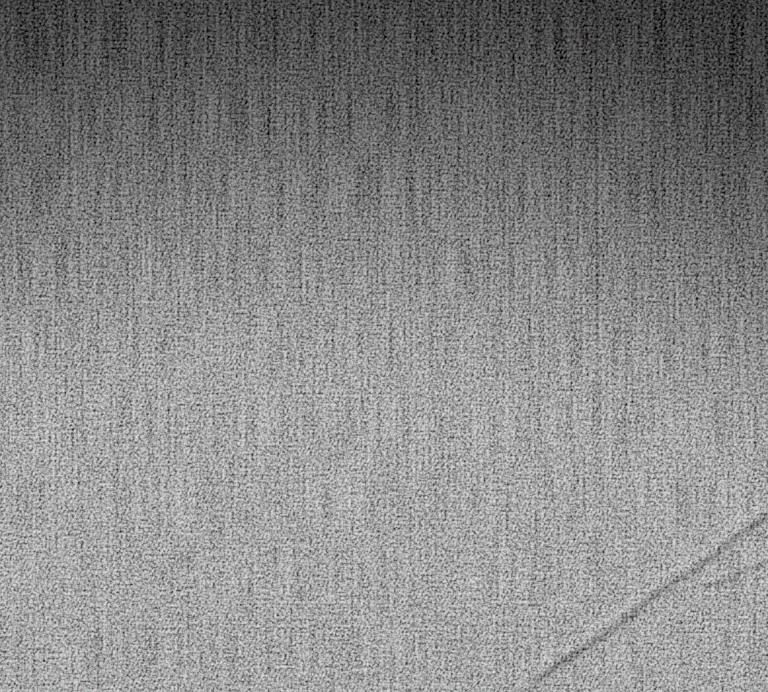
Reproduce this texture procedurally as a Shadertoy shader.

```glsl
// Grey woven cloth, lit from below and fading to shadow at the top corners.
// Gradient noise makes warp streaks, weft rows and grain over a fine twill;
// distance functions add two diagonal creases and a faint vertical seam.

const float TAU = 6.28318;

// Light falloff, in canvas heights
const float LIT_TONE = 0.645;
const float SHADE_TONE = 0.20;
const vec2 SHADE_RANGE = vec2(0.39, 1.20);
const float LIGHT_CENTER = 0.42;
const float EDGE_SHADE = 0.30;

// Cloth structure: cells per canvas height
const vec2 THREADS = vec2(165.0, 171.0);
const vec2 GRAIN_SCALE = vec2(215.0, 235.0);
const vec2 FINE_SCALE = vec2(355.0, 365.0);
const vec2 WARP_SCALE = vec2(215.0, 9.0);
const vec2 BAND_SCALE = vec2(60.0, 1.8);
const vec2 WEFT_SCALE = vec2(24.0, 180.0);

// Strength of each layer
const float GRAIN = 0.30;
const float FINE = 0.25;
const float WARP = 0.14;
const float BAND = 0.04;
const float WEFT = 0.07;
const float TWILL = 0.040;
const float TINT = 0.035;
const float HIGHLIGHT_CURVE = 1.1;
const float CURVE_LIFT = 0.010;

// Creases and seam
const vec2 FOLD_START = vec2(0.745, -0.008);
const vec2 FOLD_END = vec2(1.125, 0.264);
const vec2 TUCK_START = vec2(1.010, 0.146);
const vec2 TUCK_END = vec2(1.130, 0.196);
const float SEAM_X = 0.861;

vec2 gradientAt(vec2 cell) {
    vec3 h = fract(cell.xyx * vec3(0.1031, 0.1030, 0.0973));
    h += dot(h, h.yzx + 33.33);
    float angle = TAU * fract((h.x + h.y) * h.z);
    return vec2(cos(angle), sin(angle));
}

float gradientNoise(vec2 p) {
    vec2 i = floor(p), f = p - i;
    vec2 u = f * f * f * (f * (f * 6.0 - 15.0) + 10.0);
    vec2 e = vec2(0.0, 1.0);
    float low = mix(dot(gradientAt(i), f),
                    dot(gradientAt(i + e.yx), f - e.yx), u.x);
    float high = mix(dot(gradientAt(i + e.xy), f - e.xy),
                     dot(gradientAt(i + e.yy), f - e.yy), u.x);
    return mix(low, high, u.y);
}

// Large soft gradient, darkest in the upper corners
float lightTone(vec2 p) {
    float side = p.x - LIGHT_CENTER;
    float depth = p.y + EDGE_SHADE * side * side;
    return mix(LIT_TONE, SHADE_TONE, smoothstep(SHADE_RANGE.x, SHADE_RANGE.y, depth));
}

// Threads, twill and grain, with flattened highlights and deep pinholes
float clothRelief(vec2 p) {
    vec2 wobble = vec2(gradientNoise(p * 14.0), gradientNoise(p * 14.0 + 50.0));
    vec2 thread = p * THREADS + 0.7 * wobble;
    float twill = sin(TAU * thread.y) * 0.6 + sin(TAU * (thread.x - 0.5 * thread.y));
    float relief = TWILL * twill * (0.8 + gradientNoise(p * 40.0));
    relief += GRAIN * gradientNoise(p * GRAIN_SCALE);
    relief += FINE * gradientNoise(p * FINE_SCALE + 17.0);
    relief += WARP * gradientNoise(p * WARP_SCALE + 5.0) * (0.7 + 0.6 * p.y);
    relief += BAND * gradientNoise(p * BAND_SCALE + 9.0) * (0.6 + 0.6 * p.y);
    relief += WEFT * gradientNoise(p * WEFT_SCALE + 31.0) * (1.2 - 0.6 * p.y);
    return relief - HIGHLIGHT_CURVE * relief * relief + CURVE_LIFT;
}

// Broken dark groove with a soft lit ridge above it
float crease(vec2 p, vec2 a, vec2 b, float width) {
    vec2 along = b - a;
    float t = dot(p - a, along) / dot(along, along);
    vec2 normal = normalize(vec2(-along.y, along.x));
    float d = dot(p - a, normal) + 0.006 * gradientNoise(vec2(t * 7.0, 3.5));
    float groove = exp(-d * d / (width * width));
    float ridge = exp(-pow((d - 2.8 * width) / (1.6 * width), 2.0));
    float wear = 0.85 + 0.7 * gradientNoise(vec2(t * 16.0, 12.5));
    return (0.04 * ridge - 0.15 * groove * wear) * smoothstep(-0.02, 0.15, t);
}

float seam(vec2 p) {
    float d = (p.x - SEAM_X - 0.004 * gradientNoise(vec2(p.y * 3.0, 8.5))) / 0.0022;
    return -0.06 * exp(-d * d) * smoothstep(0.07, 0.2, p.y);
}

void mainImage(out vec4 fragColor, in vec2 fragCoord) {
    vec2 p = fragCoord / iResolution.y;

    float base = lightTone(p);
    float contrast = mix(0.75, 1.0, smoothstep(SHADE_TONE, LIT_TONE, base));
    float tone = base + contrast * clothRelief(p) + seam(p);
    tone += crease(p, FOLD_START, FOLD_END, 0.0055);
    tone += 0.8 * crease(p, TUCK_START, TUCK_END, 0.004);

    // Faint green and violet flecks in the yarn
    float fleck = TINT * gradientNoise(p * GRAIN_SCALE * 0.8 + 77.0);
    vec3 color = vec3(tone) + fleck * vec3(-0.6, 0.7, -0.4);
    color += mix(vec3(0.001, -0.002, 0.002), vec3(-0.001, 0.002, -0.001),
                 smoothstep(0.4, 0.75, tone));
    fragColor = vec4(clamp(color, 0.0, 1.0), 1.0);
}
```
